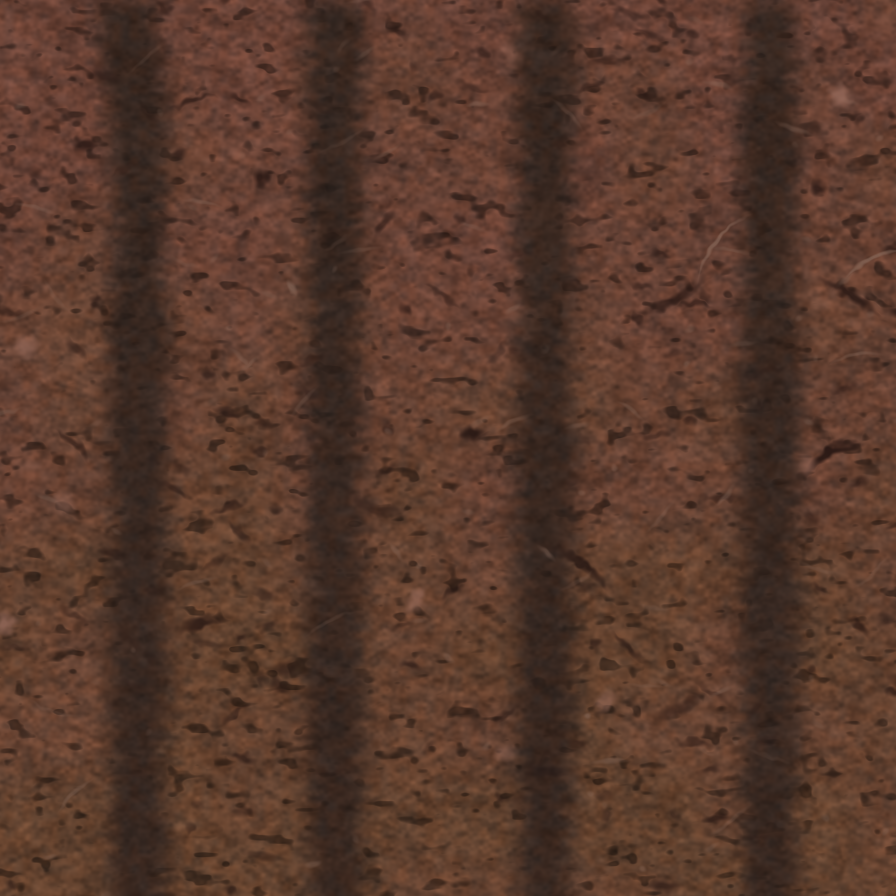
This texture is drawn by a WebGL 1 fragment shader. Its source:

```glsl
precision highp float;
// Brown corrugated fibre board: four soft, dark vertical grooves between ridges.
// Layered stretched noise makes the pulp; ragged scattered strokes make the
// dark pits and pale fibres. Groove spacing widens slightly to the right.

uniform vec2 u_resolution;

vec2 hash2(vec2 p) {
  vec3 q = fract(p.xyx * vec3(0.1031, 0.1030, 0.0973));
  q += dot(q, q.yzx + 33.33);
  return fract((q.xx + q.yz) * q.zy);
}

float noise(vec2 p) {
  vec2 i = floor(p), f = fract(p);
  f = f * f * (3.0 - 2.0 * f);
  return mix(mix(hash2(i).x, hash2(i + vec2(1.0, 0.0)).x, f.x),
             mix(hash2(i + vec2(0.0, 1.0)).x, hash2(i + 1.0).x, f.x), f.y);
}

// Noise centred on zero, stretched along a direction given in radians
float pulp(vec2 p, float angle, vec2 scale) {
  float c = cos(angle), s = sin(angle);
  return noise(vec2(c * p.x + s * p.y, c * p.y - s * p.x) * scale + 71.0) - 0.5;
}

// Coverage of short curved strokes, at most one per grid cell
float strokes(vec2 uv, float cells, float seed, float chance, float reach, float width, float turn) {
  float cover = 0.0;
  vec2 home = floor(uv * cells);
  for (int j = -1; j <= 1; j++) {
    for (int i = -1; i <= 1; i++) {
      vec2 cell = home + vec2(float(i), float(j));
      vec2 place = hash2(cell + seed), shape = hash2(cell + seed + 57.0);
      vec2 kind = hash2(cell + seed + 113.0);
      vec2 d = uv - (cell + place) / cells;
      float a = (shape.x - 0.5) * turn, c = cos(a), s = sin(a);
      d = vec2(c * d.x + s * d.y, c * d.y - s * d.x);
      d.y += (kind.y - 0.5) * 14.0 * d.x * d.x;
      // Tapered ellipse rather than a blunt capsule
      float halfLength = width + reach * shape.y * shape.y;
      float thick = width * (1.2 - 0.5 * shape.y);
      float mark = 1.0 - smoothstep(0.25, 1.35, length(d / vec2(halfLength, thick)));
      cover = max(cover, mark * step(kind.x, chance) * (0.45 + 0.55 * kind.y));
    }
  }
  return cover;
}

// Darkness of the grooves, with ragged, gradual flanks
float grooves(vec2 uv) {
  float ragged = (noise(uv * vec2(45.0, 130.0)) - 0.5) * 0.014
               + (noise(uv * vec2(6.0, 14.0) + 19.0) - 0.5) * 0.008;
  float shade = 0.0;
  for (int i = 0; i < 4; i++) {
    float n = float(i);
    float centre = 0.154 + 0.2115 * n + 0.0078 * n * n;
    centre -= i == 0 ? 0.012 * smoothstep(0.85, 1.0, uv.y) : 0.0;
    float side = abs(uv.x - centre) + ragged;
    shade = max(shade, 1.0 - smoothstep(0.010, 0.053, side));
  }
  return shade * (1.0 - 0.4 * smoothstep(0.98, 1.0, uv.y));
}

void main() {
  vec2 uv = gl_FragCoord.xy / u_resolution;
  vec2 warped = uv + 0.014 * vec2(noise(uv * 15.0), noise(uv * 15.0 + 37.0));
  vec2 frayed = uv + 0.007 * (vec2(noise(uv * 130.0 + 7.0), noise(uv * 130.0 + 61.0)) - 0.5);
  float groove = grooves(uv);

  // Ridges: redder at the top, browner at the bottom
  float warmth = clamp(uv.y + 0.6 * (noise(uv * 11.0 + 5.0) - 0.5), 0.0, 1.0);
  vec3 ridge = mix(vec3(0.382, 0.256, 0.180), vec3(0.408, 0.256, 0.208), warmth);
  vec3 color = mix(ridge, vec3(0.222, 0.157, 0.128), groove);

  // Matted pulp in several directions down to fine grit, calmer in the grooves
  float grain = 0.30 * pulp(warped, -0.45, vec2(45.0, 140.0))
              + 0.26 * pulp(warped, 0.5, vec2(70.0, 165.0))
              + 0.30 * pulp(uv, 0.03, vec2(125.0, 205.0))
              + 0.26 * pulp(uv + 0.37, -0.2, vec2(215.0, 230.0))
              + 0.14 * pulp(uv, 0.0, vec2(22.0, 28.0));
  color *= 1.0 + grain * mix(0.68, 0.52, groove);
  color += (noise(uv * 100.0 + 11.0) - 0.5) * vec3(0.024, -0.006, -0.022);

  // Tiny irregular hollows where two stretched noises are both low
  float hollow = pulp(warped + 0.53, -0.25, vec2(42.0, 90.0)) + 0.8 * pulp(uv + 0.7, 0.1, vec2(95.0, 160.0));
  color *= 1.0 - 0.38 * smoothstep(0.28, 0.60, hollow) * (1.0 - 0.6 * groove);

  // Dark pits and cracks
  float pits = max(strokes(frayed, 8.0, 3.0, 0.34, 0.036, 0.0085, 1.2),
                   0.7 * strokes(frayed, 21.0, 29.0, 0.30, 0.018, 0.0060, 1.8));
  color = mix(color, vec3(0.135, 0.078, 0.066), pits * mix(0.90, 0.45, groove));

  // Pale fibres and a few larger chips
  vec2 loose = mix(uv, frayed, 0.4);
  float fibres = max(strokes(loose, 6.0, 47.0, 0.30, 0.042, 0.0036, 2.4),
                     0.55 * strokes(loose, 18.0, 83.0, 0.35, 0.024, 0.0034, 1.8));
  float chips = strokes(frayed, 5.0, 131.0, 0.30, 0.006, 0.0120, 3.0);
  color = mix(color, vec3(0.56, 0.44, 0.38), fibres * mix(0.60, 0.35, groove));
  color = mix(color, vec3(0.62, 0.44, 0.38), chips * 0.75 * (1.0 - groove));

  gl_FragColor = vec4(color, 1.0);
}
```
